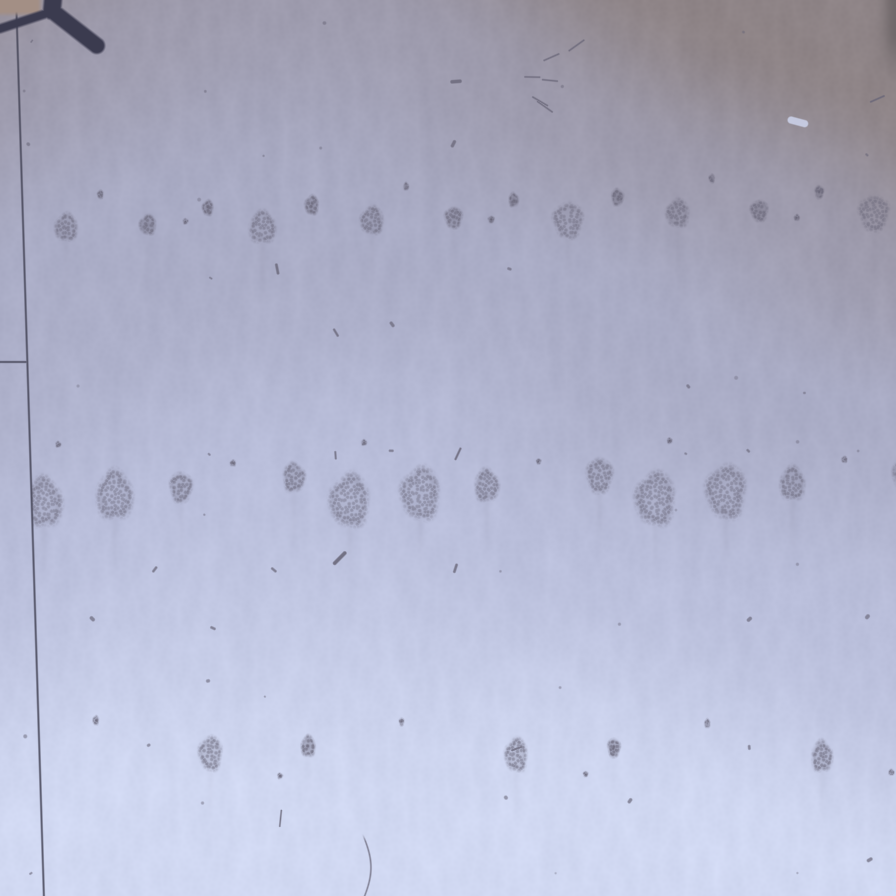
Reproduce this texture procedurally as a WebGL 2 fragment shader.

```glsl
#version 300 es
precision highp float;
// Pale blue-grey sheet with three bands of smudged oval spots repeating across it,
// a dark panel seam at the left, specks and scratches. Each band is a short motif
// repeated by rounding x to the nearest period; grain is cellular noise and sines.
uniform vec2 u_resolution;
out vec4 fragColor;

const float PERIOD = 0.3412;       // width of one repeat
const float SEAM_WIDTH = 0.0011;   // half width of the panel seam
const float SPECK_GRID = 15.0;
const float SPECK_CHANCE = 0.24;
const vec3 WARM_SHADE = vec3(0.56, 0.52, 0.53);
const vec3 GREY_SHADE = vec3(0.62, 0.61, 0.68);
const vec3 MID_BLUE = vec3(0.67, 0.68, 0.78);
const vec3 SOFT_BLUE = vec3(0.73, 0.75, 0.86);
const vec3 PALE_BLUE = vec3(0.82, 0.85, 0.95);
const vec3 SPOT_INK = vec3(0.41, 0.40, 0.47);
const vec3 SEAM_INK = vec3(0.27, 0.27, 0.34);
const vec3 CLAMP_INK = vec3(0.23, 0.23, 0.31);
const vec3 CORNER_TAN = vec3(0.64, 0.56, 0.52);

float hash(vec2 p) {
  p = fract(p * vec2(0.1031, 0.1137));
  p += dot(p, p.yx + 33.33);
  return fract((p.x + p.y) * p.x * 17.13);
}

vec2 hash2(vec2 p) { return vec2(hash(p + 11.7), hash(p.yx + 47.3)); }

// Distance to the nearest scattered point
float cellular(vec2 p) {
  vec2 id = floor(p), f = fract(p);
  float nearest = 2.0;
  for (int j = -1; j <= 1; j++)
    for (int i = -1; i <= 1; i++) {
      vec2 g = vec2(i, j);
      nearest = min(nearest, length(g + hash2(id + g) - f));
    }
  return nearest;
}

float segment(vec2 p, vec2 a, vec2 b) {
  vec2 pa = p - a, ba = b - a;
  return length(pa - ba * clamp(dot(pa, ba) / dot(ba, ba), 0.0, 1.0));
}

float fill(float d, float soft) { return 1.0 - smoothstep(-soft, soft, d); }

// One band: spots at xs, ys with radii rs, repeated in x along a tilted line
float spotRow(vec2 p, int count, vec4 xs, vec4 ys, vec4 rs, float aspect, float tilt, float grain, float px) {
  float ink = 0.0;
  for (int k = 0; k < count; k++) {
    float cell = floor((p.x - xs[k]) / PERIOD + 0.5);
    vec2 center = vec2(xs[k], ys[k]) + cell * PERIOD * vec2(1.0, tilt);
    float seed = hash(vec2(cell * 7.0 + float(k) + 20.0, ys.x * 91.0));
    float r = rs[k] * mix(0.88, 1.12, seed);
    vec2 q = (p - center) / vec2(1.0, aspect);
    float a = atan(q.y, q.x + 1e-6);
    float d = length(q) - r * (1.0 + 0.07 * sin(3.0 * a + seed * 6.3) + 0.04 * sin(5.0 * a));
    float size = smoothstep(0.003, 0.017, r);
    float rim = exp(-pow((d + 0.2 * r) / (0.16 * r), 2.0));
    float core = exp(-dot(q, q) / (0.1 * r * r)) * (1.0 - size);
    float strength = mix(0.60, 0.30, size) + 0.12 * rim + 0.25 * core + 0.35 * (grain - 0.5);
    ink = max(ink, fill(d, 0.16 * r + px) * strength);
    float below = center.y - p.y;
    float drip = exp(-pow(q.x / 0.004, 2.0)) * step(0.0, below) * (1.0 - smoothstep(0.02, 0.10, below));
    ink = max(ink, 0.07 * drip * size);
  }
  return ink;
}

// Sparse specks, some drawn out into short scratches
float specks(vec2 p, float px) {
  vec2 id = floor(p * SPECK_GRID);
  vec2 rnd = hash2(id);
  vec2 center = (id + 0.3 + 0.4 * rnd) / SPECK_GRID;
  float angle = 6.283 * hash(id + 5.0);
  vec2 reach = vec2(cos(angle), sin(angle)) * 0.009 * pow(rnd.x, 4.0) + 1e-5;
  float d = segment(p, center - reach, center + reach) - mix(0.0008, 0.0022, rnd.y);
  return fill(d, px) * step(hash(id + 83.0), SPECK_CHANCE) * mix(0.35, 0.9, rnd.x);
}

void main() {
  vec2 p = gl_FragCoord.xy / u_resolution;
  float px = max(1.0 / u_resolution.y, 0.0008);

  // Light falling from the lower middle to the top and right
  float light = 1.03 - 0.88 * p.y - 0.26 * p.x * p.x * (0.4 + p.y) - 0.10 * pow(1.0 - p.x, 6.0);
  light += 0.025 * sin(p.x * 9.0 + 2.0 * sin(p.y * 5.0)) * sin(p.y * 7.0 + 1.0);
  vec3 color = mix(WARM_SHADE, GREY_SHADE, smoothstep(-0.08, 0.13, light));
  color = mix(color, MID_BLUE, smoothstep(0.10, 0.34, light));
  color = mix(color, SOFT_BLUE, smoothstep(0.34, 0.62, light));
  color = mix(color, PALE_BLUE, smoothstep(0.58, 0.92, light));

  // Brushed vertical streaks and fine mottling
  float streaks = sin(p.x * 83.0 + sin(p.y * 6.0)) + sin(p.x * 197.0 + 2.0 * sin(p.y * 9.0)) + sin(p.x * 41.0);
  color += 0.003 * streaks * sin(p.y * 11.0 + p.x * 17.0);
  color += 0.022 * (cellular(p * vec2(60.0, 24.0)) - 0.5) + 0.012 * (cellular(p * 150.0) - 0.5);

  // Repeating bands: upper low and high spots, middle ovals, lower spots, companion dots
  float grain = 1.0 - smoothstep(0.15, 0.75, cellular(p * 240.0));
  float ink = spotRow(p, 3, vec4(0.074, 0.165, 0.293, 0), vec4(0.746, 0.749, 0.746, 0), vec4(0.012, 0.0085, 0.0145, 0), 1.22, 0.023, grain, px);
  ink = max(ink, spotRow(p, 3, vec4(0.112, 0.232, 0.348, 0), vec4(0.783, 0.768, 0.771, 0), vec4(0.003, 0.0055, 0.007, 0), 1.4, 0.026, grain, px));
  ink = max(ink, spotRow(p, 4, vec4(0.049, 0.128, 0.202, 0.328), vec4(0.439, 0.447, 0.456, 0.467), vec4(0.0205, 0.020, 0.0135, 0.0125), 1.36, 0.006, grain, px));
  ink = max(ink, spotRow(p, 3, vec4(0.107, 0.235, 0.344, 0), vec4(0.196, 0.159, 0.167, 0), vec4(0.003, 0.0115, 0.0075, 0), 1.5, -0.005, grain, px));
  ink = max(ink, spotRow(p, 4, vec4(0.065, 0.260, 0.3125, 0.207), vec4(0.504, 0.483, 0.134, 0.753), vec4(0.003), 1.1, 0.006, grain, px));
  float seamX = 0.018 + 0.031 * (1.0 - p.y);
  ink *= smoothstep(-px, px, p.x - seamX);

  // Specks, a cluster of scratches near the top and a curved crack at the bottom
  ink = max(ink, specks(p, px));
  for (int i = 0; i < 6; i++) {
    vec2 rnd = hash2(vec2(i, 3));
    vec2 start = vec2(0.58, 0.88) + rnd * vec2(0.06, 0.07);
    vec2 reach = vec2(0.016, 0.014 * (rnd.y - 0.5) * 2.0);
    ink = max(ink, 0.8 * fill(segment(p, start, start + reach) - 0.0009, px));
  }
  float crack = abs(p.x - 0.404 - 0.01 * sin(0.3 + p.y * 40.0)) - 0.0009;
  ink = max(ink, 0.75 * fill(crack, px) * (1.0 - smoothstep(0.06, 0.07, p.y)));
  color = mix(color, SPOT_INK, clamp(ink, 0.0, 1.0));
  color = mix(color, PALE_BLUE, 0.8 * fill(segment(p, vec2(0.883, 0.866), vec2(0.898, 0.862)) - 0.004, px));

  // Panel seam with its side branch
  float seam = min(abs(p.x - seamX), max(abs(p.y - 0.596), p.x - seamX)) - SEAM_WIDTH;
  color = mix(color, SEAM_INK, 0.85 * fill(seam, px));

  // Corner clamp and the brown edge at the upper right
  color = mix(color, CORNER_TAN, fill(max(p.x - 0.045, 0.984 - p.y), 0.004));
  float arm = segment(p, vec2(0.058, 0.988), vec2(0.108, 0.949)) - 0.009;
  arm = min(arm, segment(p, vec2(0.0, 0.968), vec2(0.055, 0.986)) - 0.005);
  arm = min(arm, segment(p, vec2(0.058, 0.988), vec2(0.06, 1.01)) - 0.010);
  color = mix(color, CLAMP_INK, fill(arm, 0.002));
  color = mix(color, WARM_SHADE * 0.7, 0.7 * smoothstep(0.975, 1.0, p.x) * smoothstep(0.90, 0.97, p.y));
  fragColor = vec4(color, 1.0);
}
```
